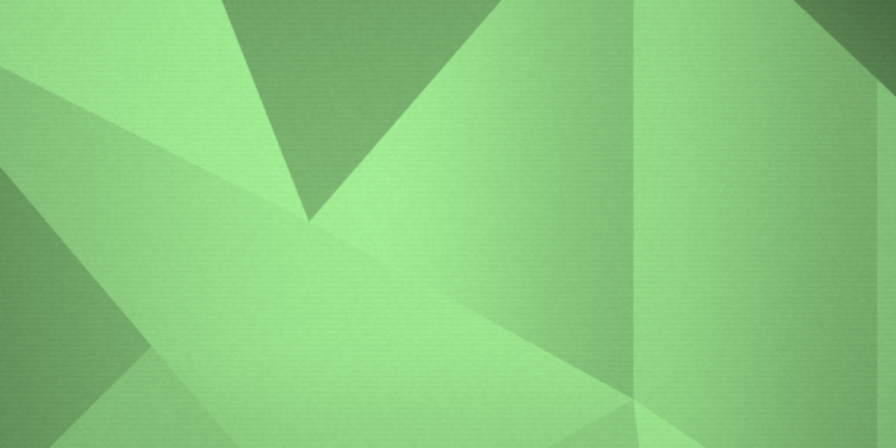
Reproduce this background procedurally as a Shadertoy shader.

```glsl
const vec3 TINT = vec3(0.678, 1.0, 0.62);
const vec2 GLOW_CENTER = vec2(0.98, 0.63);
const float GLOW_FALLOFF = 0.10;
const float EDGE_SOFTNESS = 0.0035;
const float GRAIN_CELLS = 128.0;
const float GRAIN_AMOUNT = 0.035;
const float LINE_COUNT = 85.0;
const float LINE_AMOUNT = 0.008;

// Facet corners, in units of canvas height
const vec2 RIDGE_START = vec2(0.0, 0.852);
const vec2 NOTCH = vec2(0.690, 0.505);
const vec2 NOTCH_LEFT = vec2(0.495, 1.0);
const vec2 NOTCH_RIGHT = vec2(1.120, 1.0);
const vec2 JOINT = vec2(1.414, 0.109);
const vec2 JOINT_LEFT = vec2(1.220, 0.0);
const vec2 JOINT_FOOT = vec2(1.427, 0.0);
const vec2 JOINT_RIGHT = vec2(1.575, 0.0);
const vec2 WEDGE_TOP = vec2(0.0, 0.628);
const vec2 WEDGE_TIP = vec2(0.339, 0.227);
const vec2 WEDGE_FOOT = vec2(0.109, 0.0);
const vec2 FOLD_FOOT = vec2(0.534, 0.0);
const vec2 CORNER_TOP = vec2(1.771, 1.0);
const vec2 CORNER_SIDE = vec2(2.0, 0.784);
const float STRIP_X = 1.958;

float hash(vec2 cell) {
    vec3 q = fract(vec3(cell.xyx) * 0.1031);
    q += dot(q, q.yzx + 33.33);
    return fract((q.x + q.y) * q.z);
}

float valueNoise(vec2 p) {
    vec2 cell = floor(p), f = fract(p);
    f = f * f * (3.0 - 2.0 * f);
    float low = mix(hash(cell), hash(cell + vec2(1, 0)), f.x);
    float high = mix(hash(cell + vec2(0, 1)), hash(cell + vec2(1, 1)), f.x);
    return mix(low, high, f.y);
}

// Signed distance to the line a-b, positive on its left
float side(vec2 p, vec2 a, vec2 b) {
    vec2 along = normalize(b - a), offset = p - a;
    return along.x * offset.y - along.y * offset.x;
}

// Paint a shade wherever the distance is positive
float paint(float under, float shade, float distance) {
    float softness = max(EDGE_SOFTNESS, 0.75 / iResolution.y);
    return mix(under, shade, smoothstep(-softness, softness, distance));
}

float facets(vec2 p) {
    // Broad diagonal band
    float shade = mix(0.82, 0.91, smoothstep(-0.05, 0.75, p.x));
    shade -= 0.05 * smoothstep(0.25, 0.0, p.y);

    // Folds along the bottom
    shade = paint(shade, 0.81, min(side(p, WEDGE_TIP, WEDGE_FOOT), side(p, FOLD_FOOT, WEDGE_TIP)));
    shade = paint(shade, 0.83, min(side(p, JOINT, JOINT_LEFT), side(p, JOINT_FOOT, JOINT)));

    // Dark wedge at the left
    float wedge = mix(0.65, 0.72, p.x / WEDGE_TIP.x);
    shade = paint(shade, wedge, min(side(p, WEDGE_TIP, WEDGE_TOP), side(p, WEDGE_FOOT, WEDGE_TIP)));

    // Upper facets around the notch
    float center = mix(0.93, 0.755, smoothstep(0.80, 1.45, p.x));
    shade = paint(shade, center, min(side(p, NOTCH_RIGHT, NOTCH), side(p, NOTCH, JOINT)));
    shade = paint(shade, 0.935, min(side(p, RIDGE_START, NOTCH), side(p, NOTCH, NOTCH_LEFT)));
    float notch = mix(0.73, 0.66, (p.y - NOTCH.y) / (1.0 - NOTCH.y));
    shade = paint(shade, notch, min(side(p, NOTCH_LEFT, NOTCH), side(p, NOTCH, NOTCH_RIGHT)));

    // Bright sliver, right panel and outer strip
    shade = paint(shade, 0.93, min(side(p, JOINT, JOINT_FOOT), JOINT.y - p.y));
    float panel = mix(0.87, 0.745, smoothstep(JOINT.x, STRIP_X, p.x));
    shade = paint(shade, panel, min(p.x - JOINT.x, side(p, JOINT, JOINT_RIGHT)));
    shade = paint(shade, 0.83, p.x - STRIP_X);

    // Dark top right corner
    float cornerDepth = side(p, CORNER_TOP, CORNER_SIDE);
    return paint(shade, 0.56 - 0.5 * cornerDepth, cornerDepth);
}

void mainImage(out vec4 fragColor, in vec2 fragCoord) {
    vec2 p = fragCoord / iResolution.y;
    vec2 fromGlow = p - GLOW_CENTER;
    float light = 1.0 - GLOW_FALLOFF * dot(fromGlow, fromGlow);
    float shade = facets(p) * light;

    // Paper grain and fine horizontal lines
    float grain = 0.6 * valueNoise(p * GRAIN_CELLS) + 0.4 * hash(floor(p * GRAIN_CELLS * 2.0));
    shade += GRAIN_AMOUNT * (grain - 0.5);
    shade += LINE_AMOUNT * cos(6.28318 * p.y * LINE_COUNT);

    fragColor = vec4(TINT * shade, 1.0);
}
```
